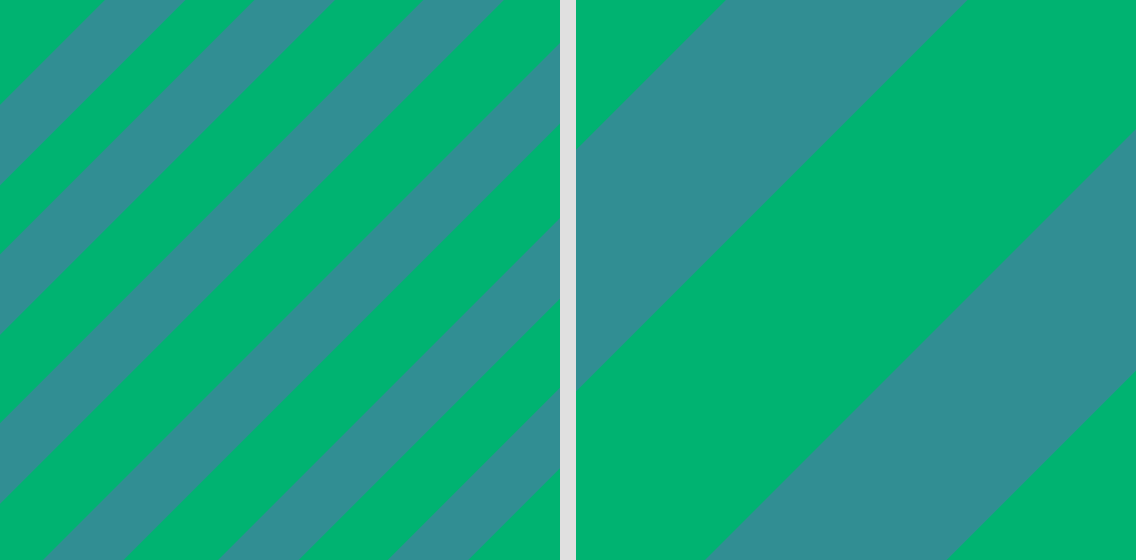
Left: the whole. Right: its middle third, enlarged.
Reproduce this pattern procedurally as a WebGL 1 fragment shader.

```glsl
precision highp float;

uniform vec2 u_resolution;

// Uneven spacing: a smooth drift away from equal steps.
float bandCenter(float index) {
    float phase = 3.14159 * index / 5.0;
    float drift = 0.0263 * sin(phase) + 0.0169 * sin(2.0 * phase) + 0.0026 * sin(3.0 * phase);
    return 0.2591 + 0.30104 * index - drift;
}

void main() {
    vec2 uv = gl_FragCoord.xy / u_resolution;

    // Diagonal coordinate: 0 at the upper left corner, 2 at the lower right.
    float diagonal = uv.x + 1.0 - uv.y;
    float pixel = 1.0 / min(u_resolution.x, u_resolution.y);

    // Signed distance along the diagonal to the nearest band.
    float bandDistance = 2.0;
    for (int i = 0; i < 6; i++) {
        bandDistance = min(bandDistance, abs(diagonal - bandCenter(float(i))) - 0.0719);
    }

    float coverage = 1.0 - smoothstep(-pixel, pixel, bandDistance);
    vec3 green = vec3(0.0, 0.702, 0.443);
    vec3 teal = vec3(0.192, 0.557, 0.576);
    gl_FragColor = vec4(mix(green, teal, coverage), 1.0);
}
```
